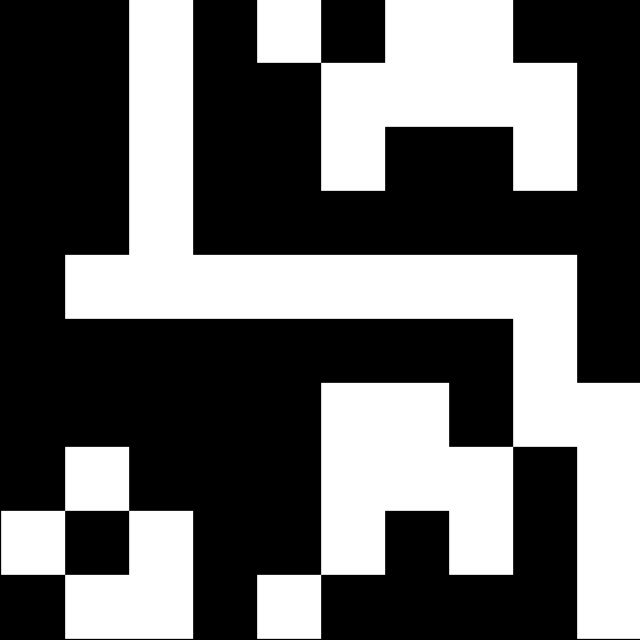
A WebGL 1 fragment shader for this pattern:

```glsl
precision highp float;

// Black and white mosaic of ten by ten square cells: one long branching
// corridor with a dark margin, and short upright blocks around it that are
// scattered by a small modular hash. Cell borders are box filtered.

uniform vec2 u_resolution;

const vec3 DARK = vec3(0.0);
const vec3 LIGHT = vec3(1.0);
const float CELLS = 10.0;
const vec2 GRID_ORIGIN = vec2(0.0018);  // thin dark rim at left and bottom

// 1 when the cell lies within the inclusive range lo..hi
float inRange(vec2 cell, vec2 lo, vec2 hi) {
  vec2 inside = step(lo - 0.5, cell) * step(cell, hi + 0.5);
  return inside.x * inside.y;
}

// Whole-number remainder, sampled mid-step so that rounding cannot flip it
float remainder(float n, float divisor) {
  return floor(mod(n + 0.5, divisor));
}

// Long bar with a stem going up and a short tail going down
float corridor(vec2 cell) {
  float bar = inRange(cell, vec2(1.0, 5.0), vec2(8.0, 5.0));
  float stem = inRange(cell, vec2(2.0, 6.0), vec2(2.0, 9.0));
  float tail = inRange(cell, vec2(8.0, 4.0), vec2(8.0, 4.0));
  return max(bar, max(stem, tail));
}

// Cells next to the corridor that stay dark
float margin(vec2 cell) {
  float rows = inRange(cell, vec2(0.0, 4.0), vec2(9.0, 6.0));
  float sides = inRange(cell, vec2(1.0, 6.0), vec2(3.0, 9.0));
  return max(rows, sides);
}

// Upright pairs of cells, staggered by column, with some single cells inverted
float blocks(vec2 cell) {
  float pairRow = floor((cell.y + remainder(cell.x, 2.0) + 0.5) / 2.0);
  float hash = remainder(
      3.0 * cell.x * cell.x + 5.0 * pairRow + 2.0 * cell.x * pairRow, 11.0);
  float lit = 1.0 - step(4.5, hash);
  float inverted = 1.0 - step(0.5, remainder(cell.x + 3.0 * cell.y, 7.0));
  return abs(lit - inverted);
}

float cellValue(vec2 cell) {
  float scattered = blocks(cell) * (1.0 - margin(cell));
  float onGrid = step(-0.5, min(cell.x, cell.y));
  return max(corridor(cell), scattered) * onGrid;
}

// Blends the four nearest cells by how much of the pixel each one covers
float mosaic(vec2 p, vec2 pixel) {
  vec2 lo = floor(p - 0.5);
  vec2 cover = clamp((p - lo - 1.0) / pixel + 0.5, 0.0, 1.0);
  float below = mix(cellValue(lo), cellValue(lo + vec2(1.0, 0.0)), cover.x);
  float above = mix(cellValue(lo + vec2(0.0, 1.0)), cellValue(lo + 1.0), cover.x);
  return mix(below, above, cover.y);
}

void main() {
  vec2 uv = gl_FragCoord.xy / u_resolution;
  vec2 p = (uv - GRID_ORIGIN) * CELLS;
  float light = mosaic(p, CELLS / u_resolution);
  gl_FragColor = vec4(mix(DARK, LIGHT, light), 1.0);
}
```
